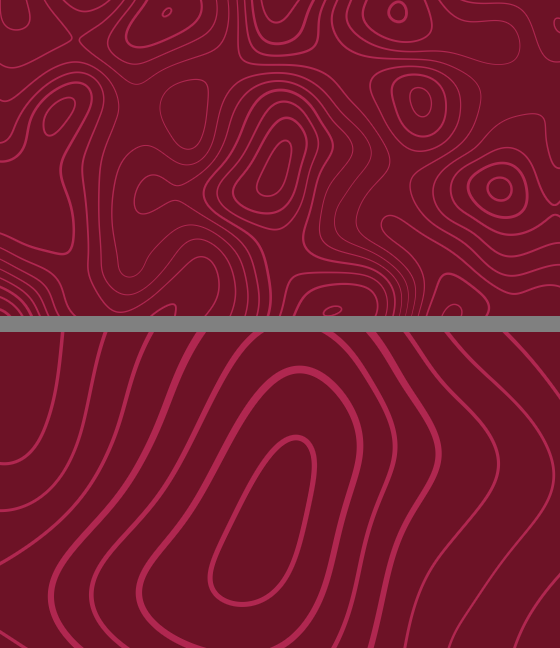
Top: the whole. Bottom: its middle third, enlarged.
Give the GLSL for this background, as a Shadertoy shader.

```glsl
const vec3 GROUND_COLOR = vec3(0.427, 0.070, 0.150);
const vec3 LINE_COLOR = vec3(0.690, 0.152, 0.315);
const float HILL_FREQUENCY = 2.5;     // hills per canvas height
const float RANGE_FREQUENCY = 1.3;    // broad slopes beneath the hills
const float RANGE_WEIGHT = 0.55;
const float WARP_FREQUENCY = 3.4;
const float WARP_AMOUNT = 0.075;
const float LEVEL_STEP = 0.112;       // height between contours
const float MIN_HALF_WIDTH = 0.0008;  // in canvas heights
const float MAX_HALF_WIDTH = 0.0045;
const float WIDTH_FREQUENCY = 1.7;
const float SLOPE_EPSILON = 0.002;
const vec2 MAP_OFFSET = vec2(3.7, 8.2);

float hash(vec2 p) {
    return fract(sin(dot(p, vec2(127.1, 311.7))) * 43758.5453);
}

// Contribution of the lattice corner at cell + corner
float cornerSlope(vec2 cell, vec2 corner, vec2 local) {
    float angle = 6.28319 * hash(cell + corner);
    return dot(vec2(cos(angle), sin(angle)), local - corner);
}

float gradientNoise(vec2 p) {
    vec2 cell = floor(p);
    vec2 f = p - cell;
    vec2 blend = f * f * f * (f * (f * 6.0 - 15.0) + 10.0);
    float low = mix(cornerSlope(cell, vec2(0, 0), f),
                    cornerSlope(cell, vec2(1, 0), f), blend.x);
    float high = mix(cornerSlope(cell, vec2(0, 1), f),
                     cornerSlope(cell, vec2(1, 1), f), blend.x);
    return mix(low, high, blend.y);
}

float terrain(vec2 p) {
    // Bend the ground so the hills become irregular
    vec2 q = p * WARP_FREQUENCY;
    p += WARP_AMOUNT * vec2(gradientNoise(q + 17.3), gradientNoise(q + 41.9));

    // Turn the broad layer to hide the lattice
    vec2 turned = mat2(0.8, 0.6, -0.6, 0.8) * p;
    return gradientNoise(p * HILL_FREQUENCY)
         + RANGE_WEIGHT * gradientNoise(turned * RANGE_FREQUENCY + 5.4);
}

// Share of a pixel covered by a line; hairlines fade evenly
float lineCoverage(float dist, float halfWidth, float pixel) {
    float covered = min(dist + 0.5 * pixel, halfWidth)
                  - max(dist - 0.5 * pixel, -halfWidth);
    return clamp(covered / pixel, 0.0, 1.0);
}

void mainImage(out vec4 fragColor, in vec2 fragCoord) {
    float pixel = 1.0 / iResolution.y;
    vec2 p = fragCoord * pixel + MAP_OFFSET;

    // Height and slope
    vec2 e = vec2(SLOPE_EPSILON, 0.0);
    float height = terrain(p);
    vec2 slope = vec2(terrain(p + e.xy) - terrain(p - e.xy),
                      terrain(p + e.yx) - terrain(p - e.yx))
               / (2.0 * SLOPE_EPSILON);

    // Distance to the nearest contour
    float level = floor(height / LEVEL_STEP + 0.5);
    float dist = abs(height - level * LEVEL_STEP) / max(length(slope), 0.001);

    // Pen weight differs by level and swells along each line
    float weight = 0.5 + 0.6 * (hash(vec2(level, 2.0)) - 0.5)
                 + 0.9 * gradientNoise(p * WIDTH_FREQUENCY + 9.1);
    float halfWidth = mix(MIN_HALF_WIDTH, MAX_HALF_WIDTH, clamp(weight, 0.0, 1.0));

    float ink = lineCoverage(dist, halfWidth, pixel);
    fragColor = vec4(mix(GROUND_COLOR, LINE_COLOR, ink), 1.0);
}
```
